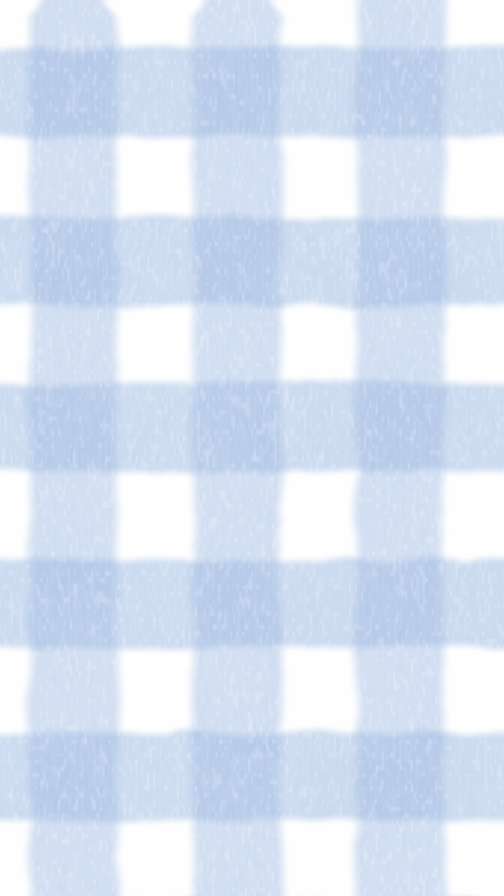
This pattern is drawn by a WebGL 2 fragment shader. Its source:

```glsl
#version 300 es
precision highp float;
// Soft blue gingham: three upright and five level brushed bands on white, with a woven grain.

#define PERIOD vec2(0.324, 0.339)
#define FIRST vec2(0.146, 0.238)
#define HALF_WIDTH 0.0875
#define SOFTNESS vec2(0.015, 0.012)
#define WOBBLE 0.011
#define THREADS 84.0
#define GRAIN 0.22
#define WHITE vec3(0.995, 0.996, 1.0)
#define UPRIGHT vec3(0.825, 0.875, 0.948)
#define LEVEL vec3(0.803, 0.862, 0.940)
#define CROSSING vec3(0.728, 0.804, 0.918)

uniform vec2 u_resolution;
out vec4 fragColor;

float hash(vec2 p) {
    vec3 q = fract(vec3(p.xyx) * 0.1031);
    q += dot(q, q.yzx + 33.33);
    return fract((q.x + q.y) * q.z);
}

float noise(vec2 p) {
    vec2 cell = floor(p);
    vec2 f = fract(p);
    f = f * f * (3.0 - 2.0 * f);
    float low = mix(hash(cell), hash(cell + vec2(1.0, 0.0)), f.x);
    float high = mix(hash(cell + vec2(0.0, 1.0)), hash(cell + 1.0), f.x);
    return mix(low, high, f.y);
}

// Coverage of a band whose two edges wander separately along its length.
float band(float across, float along, float seed, float halfWidth, float softness) {
    float side = across < 0.0 ? 0.0 : 7.0;
    vec2 path = vec2(along * 13.0, seed * 17.0 + side);
    float wander = noise(path) - 0.5 + 0.35 * (noise(path * vec2(3.0, 1.0) + 40.0) - 0.5);
    float edge = abs(across) - halfWidth - WOBBLE * wander;
    return 1.0 - smoothstep(-softness, softness, edge);
}

void main() {
    vec2 p = gl_FragCoord.xy / u_resolution.x;
    float top = u_resolution.y / u_resolution.x;

    // Nearest band on each axis, with slightly uneven level spacing.
    vec2 index = floor((p - FIRST) / PERIOD + 0.5);
    vec2 offset = p - FIRST - index * PERIOD;
    offset.y -= 0.015 * pow(sin(index.y * 0.7854), 4.0);

    // The first two upright strokes round off at the top.
    float taper = 0.022 * smoothstep(top - 0.04, top, p.y) * step(index.x, 1.5);
    float upright = band(offset.x, p.y, index.x + 3.0, HALF_WIDTH - taper, SOFTNESS.x);
    float level = band(offset.y, p.x, index.y + 11.0, HALF_WIDTH, SOFTNESS.y);

    // Layered washes of paint.
    vec3 color = mix(mix(WHITE, UPRIGHT, upright), mix(LEVEL, CROSSING, upright), level);

    // Vertical threads, pale flecks and broad changes in pigment.
    float bend = 0.5 * noise(p * vec2(20.0, 14.0));
    float thread = 0.5 + 0.5 * cos(6.2832 * (p.x * THREADS + bend));
    float fiber = noise(p * vec2(190.0, 62.0));
    float fleck = smoothstep(0.58, 0.95, noise(p * vec2(170.0, 75.0) + 90.0));
    float wash = noise(p * 9.0 + 20.0) - 0.5;
    float lift = 0.25 * (thread - 0.5) * fiber + 0.45 * (fiber - 0.5) + 0.9 * fleck + 0.3 * wash;
    float paint = max(upright, level);
    color += (WHITE - color) * GRAIN * lift * paint;

    fragColor = vec4(clamp(color, 0.0, 1.0), 1.0);
}
```
